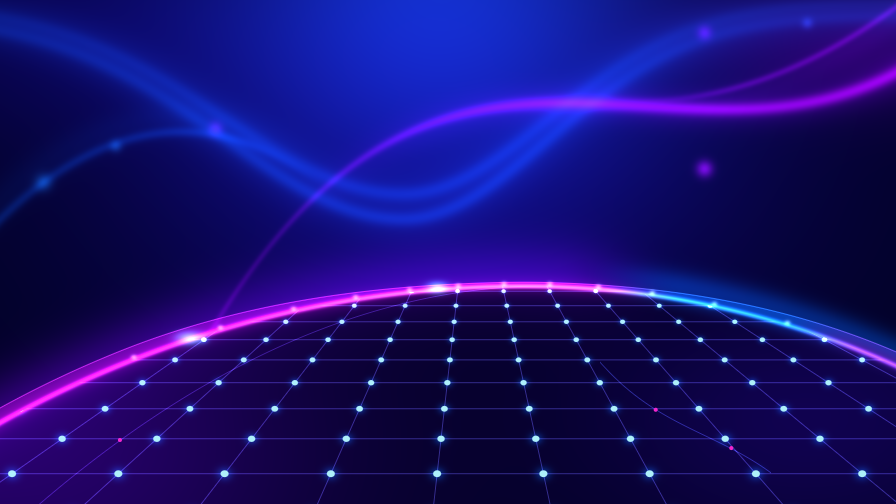
A Shadertoy shader for this background:

```glsl
float blob(vec2 p, vec2 centre, vec2 size) {
    vec2 q = (p - centre) / size;
    return exp(-dot(q, q));
}

float bell(float d, float width) {
    return exp(-d * d / (width * width));
}

// Antialiased coverage of a stroke or disc
float cover(float d, float radius) {
    return clamp(0.5 + (radius - abs(d)) * iResolution.y, 0.0, 1.0);
}

// Converts a height difference to distance from the curve
float curveDist(float d) {
    return d / max(length(vec2(dFdx(d), dFdy(d))) * iResolution.y, 0.001);
}

vec3 sky(vec2 p) {
    vec3 col = vec3(0.006, 0.004, 0.14);
    col += vec3(0.03, 0.17, 0.42) * blob(p, vec2(0.88, 1.03), vec2(0.42, 0.35));
    col += vec3(0.055, 0.018, 0.33) * blob(p, vec2(0.87, 0.73), vec2(0.66, 0.48));
    col += vec3(0.02, 0.01, 0.14) * blob(p, vec2(0.1, 0.95), vec2(0.5, 0.2));
    col += vec3(0.14, 0.0, 0.22) * blob(p, vec2(1.75, 0.91), vec2(0.36, 0.12));

    // Blue ribbon: a valley of parallel strands
    float valley = bell(p.x - 0.8, p.x < 0.8 ? 0.5 : 0.41);
    for (int i = 0; i < 2; i++) {
        float f = float(i);
        float d = curveDist(p.y - 0.97 + 0.405 * valley - f * (0.025 + 0.025 * valley));
        col += vec3(0.01, 0.1, 0.22) * bell(d, 0.015) * (0.5 + 0.4 * valley - 0.15 * f);
        col += vec3(0.006, 0.03, 0.08) * bell(d, 0.045);
    }
    float rise = curveDist(p.y - 0.738 + 1.34 * (p.x - 0.36) * (p.x - 0.36));
    col += vec3(0.01, 0.13, 0.3) * (0.6 * bell(rise, 0.01) + 0.2 * bell(rise - 0.025, 0.035))
         * (1.0 - smoothstep(0.4, 0.7, p.x));

    // Violet ribbon, thicker to the right
    float u = p.x - 1.28;
    float violet = curveDist(p.y - 0.789 - 0.78 * (u * u * u - 0.0768 * u));
    float reach = smoothstep(0.45, 1.2, p.x);
    col += vec3(0.4, 0.0, 0.45) * bell(violet, mix(0.006, 0.013, reach)) * (0.3 + 0.7 * reach);
    col += vec3(0.09, 0.0, 0.14) * bell(violet, 0.035) * reach;
    float branch = curveDist(p.y - 0.8 - 0.72 * (p.x - 1.27) * (p.x - 1.27));
    col += vec3(0.22, 0.0, 0.28) * smoothstep(1.2, 1.5, p.x)
         * (0.8 * bell(branch, 0.007) + 0.2 * bell(branch + 0.02, 0.03));

    // Drifting lights
    col += vec3(0.42, 0.02, 0.55) * blob(p, vec2(1.398, 0.665), vec2(0.016));
    col += vec3(0.22, 0.0, 0.3) * blob(p, vec2(1.398, 0.935), vec2(0.014));
    col += vec3(0.2, 0.03, 0.25) * blob(p, vec2(0.428, 0.745), vec2(0.014));
    col += vec3(0.03, 0.18, 0.3) * blob(p, vec2(0.086, 0.638), vec2(0.017));
    col += vec3(0.03, 0.15, 0.25) * blob(p, vec2(0.23, 0.71), vec2(0.012));
    return col + vec3(0.05, 0.1, 0.25) * blob(p, vec2(1.602, 0.954), vec2(0.011));
}

vec3 ground(vec2 p) {
    vec3 col = vec3(0.012, 0.003, 0.15);
    col += vec3(0.13, 0.0, 0.25) * blob(p, vec2(0.08, 0.1), vec2(0.55, 0.35));
    col += vec3(0.05, 0.005, 0.16) * blob(p, vec2(1.6, 0.17), vec2(0.42, 0.25));

    // Rows crowd towards the horizon, columns meet at a vanishing point
    float row = 11.08 / (0.972 - p.y) - 12.15;
    float rowY = 0.972 - 11.08 / (round(row) + 12.15);
    float spacing = 0.33 * (0.699 - p.y);
    float column = (p.x - 0.939) / spacing + 0.34;
    float slant = (p.x - 0.939) / (0.699 - p.y);
    float columnDist = (column - round(column)) * spacing / sqrt(1.0 + slant * slant);
    float mesh = max(cover(p.y - rowY, 0.0009), cover(columnDist, 0.0009));
    col += vec3(0.25, 0.24, 0.52) * mesh * 0.75;

    // Stray paths
    float u = p.x - 1.4;
    float sweep = curveDist(p.y - 0.433 + 0.425 * (1.088 - p.x) * (1.088 - p.x));
    float bend = curveDist(p.y - 0.135 + 0.48 * u + 5.0 * u * u * u);
    col += vec3(0.18, 0.12, 0.36) * cover(sweep, 0.0008) * step(p.x, 1.088);
    col += vec3(0.15, 0.18, 0.42) * cover(bend, 0.0008) * step(abs(p.x - 1.36), 0.17);

    // Glowing nodes at the crossings
    float gap = 0.33 * (0.699 - rowY);
    float nodeColumn = (p.x - 0.939) / gap + 0.34;
    float node = length(vec2((nodeColumn - round(nodeColumn)) * gap * 0.85, p.y - rowY));
    col += vec3(0.01, 0.18, 0.35) * bell(node, 0.06 * gap);
    col = mix(col, vec3(0.68, 0.94, 0.98), cover(node, 0.0015 + 0.025 * gap));
    vec3 pink = vec3(0.95, 0.15, 0.8);
    col = mix(col, pink, cover(length(p - vec2(0.238, 0.127)), 0.004));
    col = mix(col, pink, cover(length(p - vec2(1.301, 0.187)), 0.004));
    return mix(col, pink, cover(length(p - vec2(1.451, 0.111)), 0.004));
}

void mainImage(out vec4 fragColor, in vec2 fragCoord) {
    vec2 p = fragCoord / iResolution.y;
    p.x += 0.5 * (16.0 / 9.0 - iResolution.x / iResolution.y);

    // Horizon: two arcs sharing an apex, tighter to the right
    float radius = p.x < 1.04 ? 2.13 : 1.8;
    float h = length(p - vec2(1.04, 0.432 - radius)) - radius;
    float above = clamp(0.5 + h * iResolution.y, 0.0, 1.0);
    vec3 col = mix(ground(vec2(p.x, min(p.y, 0.5))), sky(p), above);

    // Haze over the horizon: violet to the left, blue to the right
    float blueSide = smoothstep(1.15, 1.36, p.x);
    float haze = mix(0.55 * exp(h / 0.05), bell(h, 0.08), above);
    col += vec3(0.19, 0.0, 0.33) * haze * (1.0 - smoothstep(1.1, 1.35, p.x));
    col += vec3(0.0, 0.14, 0.3) * bell(h - 0.028, 0.028) * blueSide;

    // Rim: translucent band, thin outer line and bright core
    vec3 rim = mix(vec3(0.9, 0.04, 0.68), vec3(0.04, 0.42, 0.85), blueSide);
    rim = mix(rim, vec3(0.6, 0.12, 0.75), smoothstep(1.55, 1.72, p.x));
    float band = 0.008 + 0.018 * smoothstep(0.05, 0.8, abs(p.x - 1.04));
    col += rim * 0.25 * cover(h - 0.5 * band, 0.5 * band);
    col += (rim * 0.35 + 0.12) * cover(h - band, 0.001);
    col += rim * (0.85 * bell(h, 0.0055) + 0.15 * bell(h, 0.018));
    col += vec3(0.25, 0.5, 0.25) * bell(h, 0.004) * (0.3 + 0.7 * bell(p.x - 1.05, 0.5));

    // Beads and flares along the rim
    for (int i = -6; i <= 5; i++) {
        float f = float(i);
        float x = 1.0 + 0.09 * f + 0.0009 * f * f * f;
        float bend = x < 1.04 ? 2.13 : 1.8;
        float y = sqrt(bend * bend - (x - 1.04) * (x - 1.04)) - bend + 0.437;
        col += vec3(0.4, 0.5, 0.4) * blob(p, vec2(x, y), vec2(0.006, 0.005));
    }
    col += vec3(0.2, 0.8, 0.7) * blob(p, vec2(0.377, 0.329), vec2(0.025, 0.012));
    col += vec3(0.2, 0.8, 0.7) * blob(p, vec2(0.868, 0.429), vec2(0.02, 0.011));
    fragColor = vec4(clamp(col, 0.0, 1.0), 1.0);
}
```
